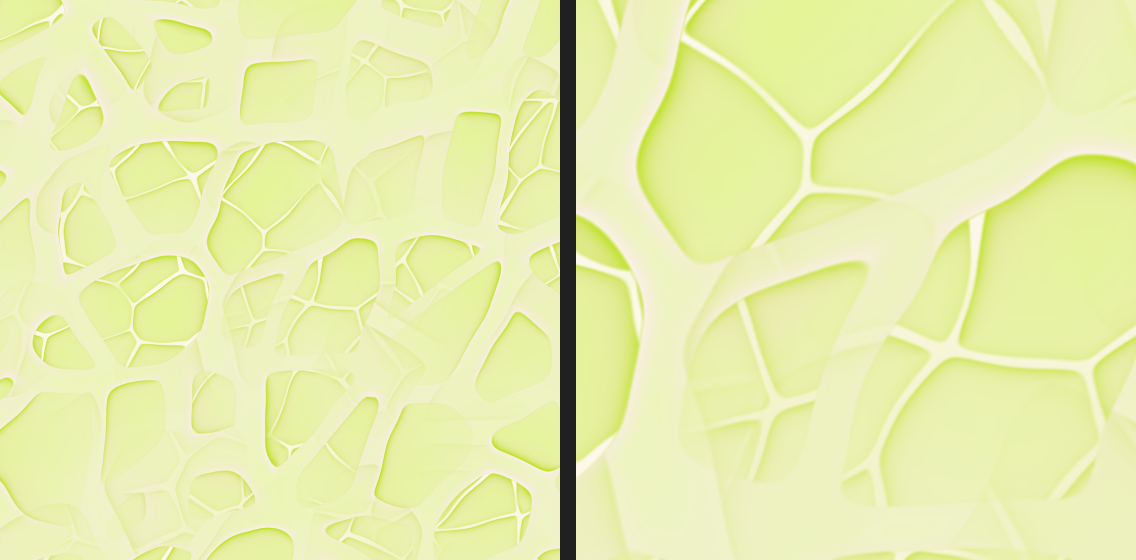
Left, the full canvas; right, a detail of the centre.
A three.js fragment shader for this texture:

```glsl
// Pale lime membrane with sunken, angular pits, many of them split by thin veins.
// Pits are cells of a weighted Voronoi diagram with soft corners; each has a tilted
// floor, so one side ends in a sharp lime rim while the other fades into the wall.

varying vec2 vUv;

const float PIT_SCALE = 6.9;       // pits across the canvas
const float VEIN_SCALE = 1.5;      // vein cells per pit cell
const float GHOST_SCALE = 0.8;     // size ratio of the faint lower layer
const float GHOST_STRENGTH = 0.25;
const float SIZE_SPREAD = 0.55;    // variation of cell weights
const float STRETCH = 0.22;        // elongation along the rising diagonal
const float WARP = 0.016;          // waviness of the outlines
const float BLUR = 0.009;          // edge softness in cell units
const vec2 SHADE_DIR = vec2(-0.707, 0.707);

const vec3 WALL = vec3(0.935, 0.952, 0.775);
const vec3 WALL_GREEN = vec3(0.925, 0.96, 0.72);
const vec3 FLOOR = vec3(0.895, 0.96, 0.59);
const vec3 BLUSH = vec3(0.965, 0.91, 0.87);
const vec3 INNER_BLUSH = vec3(0.925, 0.895, 0.72);
const vec3 RIM = vec3(0.70, 0.88, 0.0);
const vec3 RIDGE = vec3(0.99, 0.975, 0.92);

struct Cell {
  float edge;     // soft distance to the border
  vec2 inward;    // direction away from the nearest border
  vec2 fromSeed;  // position relative to the seed
  vec2 id;
};

vec2 hash2(vec2 p) {
  p = vec2(dot(p, vec2(127.1, 311.7)), dot(p, vec2(269.5, 183.3)));
  return fract(sin(p) * 43758.55);
}

float gradientNoise(vec2 p) {
  vec2 i = floor(p), f = fract(p);
  vec2 u = f * f * f * (f * (f * 6.0 - 15.0) + 10.0);
  vec2 k = vec2(0.0, 1.0);
  float a = dot(hash2(i) * 2.0 - 1.0, f);
  float b = dot(hash2(i + k.yx) * 2.0 - 1.0, f - k.yx);
  float c = dot(hash2(i + k.xy) * 2.0 - 1.0, f - k.xy);
  float d = dot(hash2(i + k.yy) * 2.0 - 1.0, f - k.yy);
  return mix(mix(a, b, u.x), mix(c, d, u.x), u.y);
}

// Seed position relative to p, and its weighted squared distance.
vec3 seedAt(vec2 id, vec2 p, float spread) {
  vec2 r = id + 0.5 + 0.94 * (hash2(id) - 0.5) - p;
  return vec3(r, dot(r, r) - spread * hash2(id + 51.7).x);
}

Cell findCell(vec2 p, float sharpness, float spread) {
  vec2 base = floor(p), id = base;
  vec3 own = vec3(0.0, 0.0, 100.0);
  for (int y = -2; y <= 2; y++)
  for (int x = -2; x <= 2; x++) {
    vec2 other = base + vec2(x, y);
    vec3 s = seedAt(other, p, spread);
    if (s.z < own.z) { own = s; id = other; }
  }
  float sum = 0.0;
  vec2 inward = vec2(0.0);
  for (int y = -2; y <= 2; y++)
  for (int x = -2; x <= 2; x++) {
    if (x == 0 && y == 0) continue;
    vec3 s = seedAt(id + vec2(x, y), p, spread);
    vec2 across = s.xy - own.xy;
    float len = max(length(across), 0.01);
    float weight = exp(-sharpness * (s.z - own.z) / (2.0 * len));
    sum += weight;
    inward -= weight * across / len;
  }
  sum = max(sum, 1e-30);
  return Cell(-log(sum) / sharpness, inward / sum, -own.xy, id);
}

// Line that starts sharply at zero and softens towards positive x.
float shadowLine(float x, float width) {
  return smoothstep(-BLUR, BLUR, x) * exp(-max(x, 0.0) / width);
}

vec3 drawPits(vec3 color, vec2 p, float strength) {
  Cell pit = findCell(p, 21.0, SIZE_SPREAD);
  vec2 rnd = hash2(pit.id + 7.3), rnd2 = hash2(pit.id + 23.9);
  float wall = mix(0.07, 0.25, rnd.x * rnd.x);
  float inside = pit.edge - wall;
  float body = smoothstep(-BLUR, BLUR, inside);

  // Tilted floor: deep towards the tilt, level with the wall opposite it
  float turn = (rnd.y - 0.5) * 3.6;
  vec2 tilt = mat2(cos(turn), sin(turn), -sin(turn), cos(turn)) * SHADE_DIR;
  float depth = clamp(0.35 + 0.6 * rnd2.x + 0.8 * dot(pit.fromSeed, tilt), 0.05, 1.0);
  float shade = smoothstep(-0.1, 0.9, dot(-pit.inward, tilt));

  // Blush around the pit, floor, then rim with a thin light lip
  float halo = exp(-max(-inside, 0.0) * 10.0) * smoothstep(0.0, wall, pit.edge);
  color = mix(color, BLUSH, halo * (0.4 + 0.6 * shade) * depth * strength);
  float inner = exp(-max(inside, 0.0) * 9.0) * (0.25 + 0.75 * shade);
  vec3 ground = mix(FLOOR, INNER_BLUSH, 0.75 * inner);
  color = mix(color, ground, body * (0.15 + 0.85 * depth) * strength);
  float lip = shadowLine(-inside, 0.022);
  color = mix(color, RIDGE, 0.8 * lip * shade * depth * strength);
  float rim = shadowLine(inside, 0.012 + 0.02 * shade * depth);
  color = mix(color, RIM, rim * (0.15 + 0.85 * shade) * depth * strength);

  // Veins: pale ridges, lime on their shaded side, thinning out in places
  Cell vein = findCell(p * VEIN_SCALE + floor(rnd * 40.0), 45.0, 0.2);
  float grain = gradientNoise(p * 2.3 + rnd * 9.0);
  float present = step(0.36, rnd2.y) * smoothstep(-0.4, 0.0, grain);
  float amount = body * present * strength * (0.25 + 0.75 * depth);
  float width = 0.011 + 0.04 * max(grain, 0.0);
  float beside = vein.edge / VEIN_SCALE - width;
  float dark = smoothstep(-0.3, 0.8, dot(-vein.inward, SHADE_DIR));
  float glow = exp(-max(beside, 0.0) * 11.0) * (0.35 + 0.65 * dark);
  color = mix(color, INNER_BLUSH, 0.7 * glow * amount);
  color = mix(color, RIM, shadowLine(beside, 0.024) * (0.25 + 0.65 * dark) * amount);
  return mix(color, RIDGE, (1.0 - smoothstep(-BLUR, BLUR, beside)) * amount);
}

void main() {
  vec2 bend = vec2(gradientNoise(vUv * 11.0), gradientNoise(vUv * 11.0 + 31.0));
  vec2 p = vUv + WARP * bend;
  p -= 0.5 * STRETCH * (p.x + p.y);
  p *= PIT_SCALE;

  float tint = smoothstep(-0.25, 0.45, gradientNoise(vUv * 5.0 + 12.0));
  vec3 color = mix(WALL, WALL_GREEN, tint);
  color = drawPits(color, p * GHOST_SCALE + 17.4, GHOST_STRENGTH);
  color = drawPits(color, p + 3.0, 1.0);
  gl_FragColor = vec4(color, 1.0);
}
```
